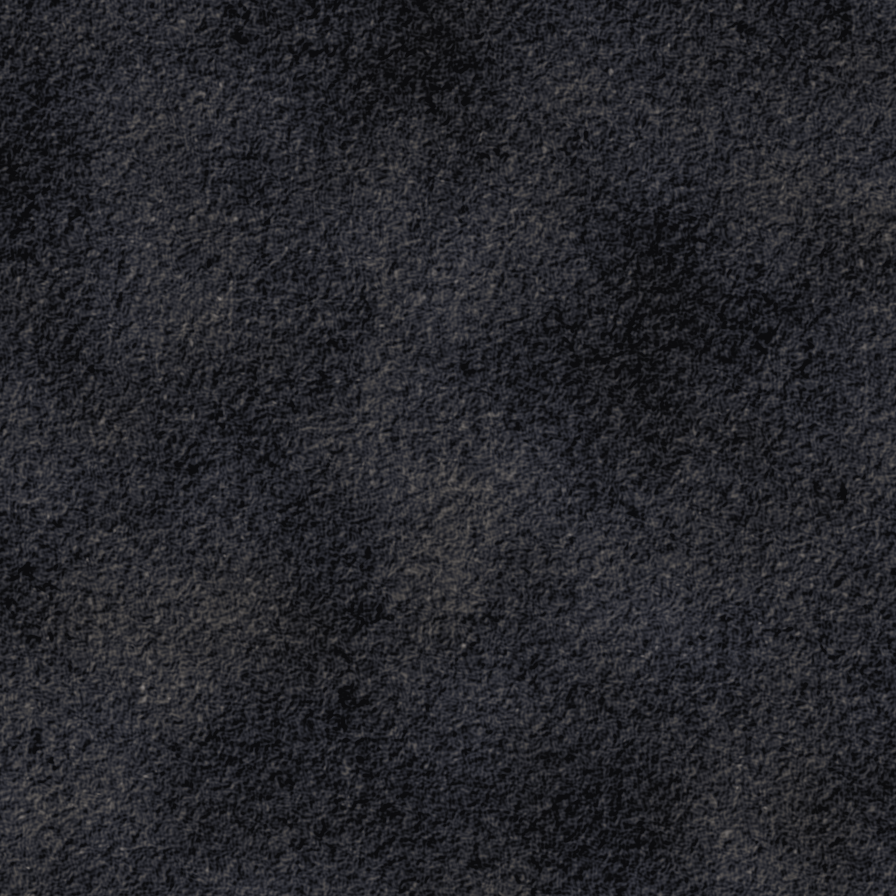
Give the GLSL for this texture, as a WebGL 2 fragment shader.

```glsl
#version 300 es
precision highp float;
// Dark, gritty earth with cloudy mottling, rough grains, small pits and pale specks.

uniform vec2 u_resolution;
out vec4 fragColor;

vec2 hash2(vec2 cell) {
    uvec2 q = uvec2(ivec2(cell)) * uvec2(1597334673u, 3812015801u);
    uint n = (q.x ^ q.y) * 1597334673u;
    n = (n ^ (n >> 15)) * 2246822519u;
    n ^= n >> 13;
    return vec2(n & 65535u, n >> 16) / 65535.0;
}

float gradientDot(vec2 cell, vec2 offset) {
    float angle = 6.28319 * hash2(cell).x;
    return dot(vec2(cos(angle), sin(angle)), offset);
}

float gradientNoise(vec2 p) {
    vec2 i = floor(p), f = fract(p);
    vec2 w = f * f * f * (f * (f * 6.0 - 15.0) + 10.0);
    vec2 e = vec2(1.0, 0.0);
    return mix(mix(gradientDot(i, f), gradientDot(i + e, f - e), w.x),
               mix(gradientDot(i + e.yx, f - e.yx), gradientDot(i + 1.0, f - 1.0), w.x), w.y);
}

float fbm(vec2 p, int octaves, float gain) {
    float sum = 0.0, amplitude = 1.0;
    for (int i = 0; i < octaves; i++) {
        sum += amplitude * gradientNoise(p);
        p = mat2(1.5, 1.1, -1.1, 1.5) * p + 17.3;
        amplitude *= gain;
    }
    return sum;
}

// Scattered, slightly elongated grains of random size and brightness.
float specks(vec2 p) {
    vec2 cell = floor(p);
    float light = 0.0;
    for (int y = -1; y <= 1; y++) {
        for (int x = -1; x <= 1; x++) {
            vec2 id = cell + vec2(x, y);
            vec2 shape = hash2(id + 411.0);
            vec2 d = p - id - hash2(id + 97.0);
            float angle = 6.28319 * shape.x;
            d = mat2(cos(angle), sin(angle), -sin(angle), cos(angle)) * d;
            float size = mix(0.22, 0.45, shape.y);
            float strength = pow(hash2(id + 803.0).x, 4.0);
            light += strength * (1.0 - smoothstep(0.1, 1.0, length(d * vec2(0.8, 1.2)) / size));
        }
    }
    return light;
}

void main() {
    vec2 uv = gl_FragCoord.xy / min(u_resolution.x, u_resolution.y);

    // Broad patches and the slightly distorted surface they sit on
    float mottling = fbm(uv * 3.0 + 5.2, 6, 0.72);
    vec2 warp = vec2(gradientNoise(uv * 38.0 + 31.0), gradientNoise(uv * 38.0 + 73.0));
    vec2 ground = uv + 0.003 * warp;

    // Fine grain, shaded as relief from the upper left
    float grain = fbm(ground * 76.0 + 11.0, 3, 0.95);
    float lit = grain - fbm((ground + vec2(-0.0022, 0.0026)) * 76.0 + 11.0, 3, 0.95);

    // Short dark pits and cracks, gathered in patches
    float crease = abs(gradientNoise(ground * 52.0 + 53.0));
    float patches = smoothstep(-0.1, 0.5, fbm(uv * 9.0 + 83.0, 3, 0.6) - 0.3 * mottling);
    float breaks = smoothstep(0.0, 0.25, gradientNoise(uv * 43.0 + 19.0));
    float pit = (1.0 - smoothstep(0.02, 0.2, crease)) * patches * breaks;

    float value = 0.147 + 0.074 * mottling + 0.088 * grain + 0.064 * lit;
    value -= 0.11 * pit;
    value += (0.14 + 0.08 * mottling) * specks(ground * 85.0) * (1.0 - 0.7 * pit);
    value = max(value, 0.045 + 0.3 * max(value - 0.03, 0.0));

    // Cool shadows, warmer highlights, with a drifting tint
    float tint = fbm(uv * 5.0 + 140.0, 3, 0.6);
    float warmth = clamp(smoothstep(0.13, 0.3, value) + 0.4 * tint, 0.0, 1.0);
    vec3 color = value * mix(vec3(0.96, 0.99, 1.16), vec3(1.04, 1.0, 0.99), warmth);
    fragColor = vec4(color, 1.0);
}
```
